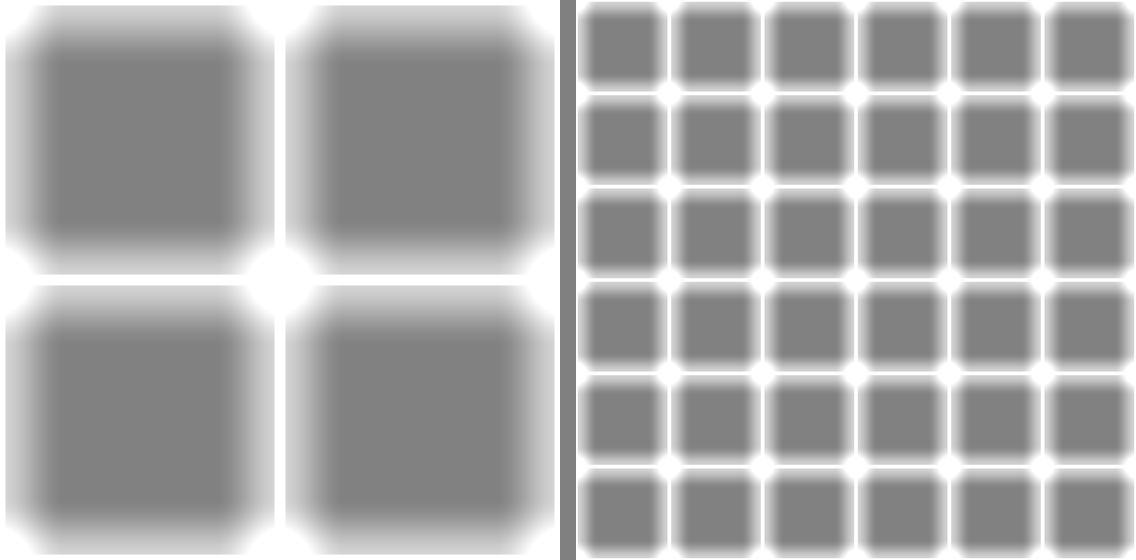
Left: one tile. Right: repeated 3 by 3.
Give the GLSL for this pattern, as a WebGL 2 fragment shader.

```glsl
#version 300 es
precision highp float;

uniform vec2 u_resolution;
out vec4 fragColor;

// Brightness added near one side of a tile, fading out over the given width
vec2 sideGlow(vec2 distanceToSide, vec2 fadeWidth) {
    return 0.33 * (1.0 - smoothstep(vec2(0.0), fadeWidth, distanceToSide));
}

void main() {
    // Two by two square cells
    vec2 cellCoord = 2.0 * gl_FragCoord.xy / u_resolution;
    vec2 cell = fract(cellCoord);
    vec2 pixel = 2.0 / u_resolution;

    // Side glows add up, so the corners saturate into round white spots
    vec2 glow = sideGlow(cell, vec2(0.232, 0.226))
              + sideGlow(1.0 - cell, vec2(0.232, 0.242));
    float tileShade = min(0.505 + glow.x + glow.y, 1.0);

    // White gaps straddling the cell borders
    vec2 borderDistance = min(cell, 1.0 - cell);
    vec2 inside = smoothstep(0.0195 - 0.5 * pixel, 0.0195 + 0.5 * pixel, borderDistance);
    float shade = mix(1.0, tileShade, inside.x * inside.y);

    fragColor = vec4(vec3(shade), 1.0);
}
```
